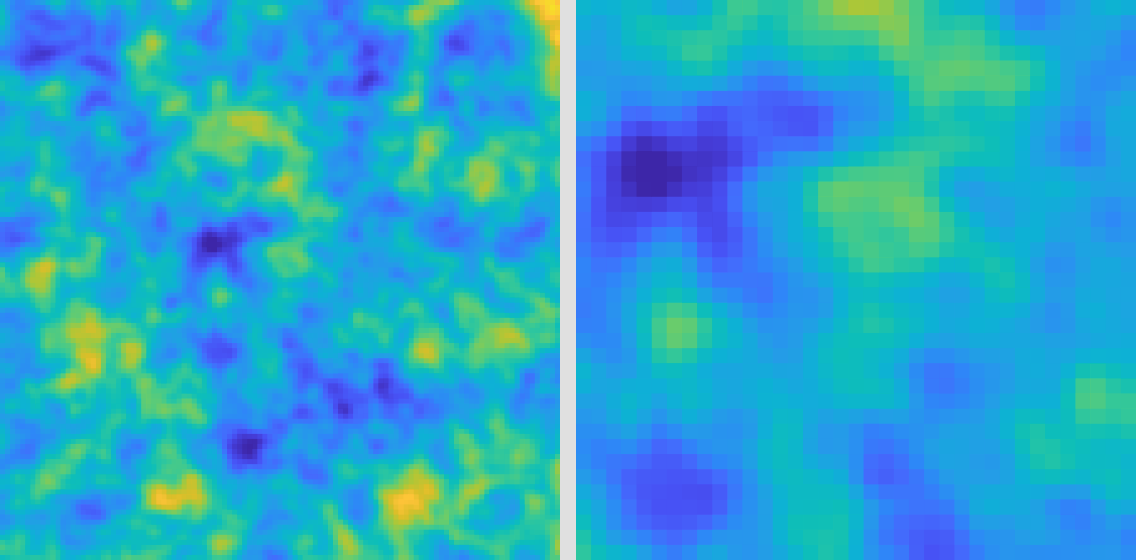
Left: the whole. Right: its middle third, enlarged.
Write a WebGL 1 fragment shader that draws this texture.

```glsl
precision highp float;
// Blocky heat map of a cloudy random field, coloured from indigo through teal to yellow.

uniform vec2 u_resolution;

const float CELLS = 111.0;      // cells along the canvas height
const float LEVEL_MEAN = 0.459; // centre of the field on the colour scale
const float LEVEL_SPREAD = 0.143;

// Sine-free hash, 0 to 1
float hash(vec2 p, float seed) {
  vec3 q = fract(vec3(p.xyx) * vec3(0.1031, 0.1030, 0.0973) + seed * 0.1379);
  q += dot(q, q.yzx + 33.33);
  return fract((q.x + q.y) * q.z);
}

// Isotropic noise of zero mean and unit variance: random lattice
// values blended by a round bell
float bellNoise(vec2 p, float seed) {
  vec2 centre = floor(p + 0.5);
  float sum = 0.0;
  float power = 0.0;
  for (int y = -2; y <= 2; y++) {
    for (int x = -2; x <= 2; x++) {
      vec2 node = centre + vec2(float(x), float(y));
      vec2 d = p - node;
      float weight = exp(-1.2 * dot(d, d));
      sum += weight * (hash(node + 50.0, seed) - 0.5);
      power += weight * weight;
    }
  }
  return sum * sqrt(12.0 / power);
}

// Layers from broad regions to fine grain, kept at unit variance
float cloudField(vec2 p) {
  vec4 share = normalize(vec4(0.40, 0.60, 0.56, 0.34));
  vec4 layers = vec4(
    bellNoise(p * 8.0, 1.0),
    bellNoise(p * 16.0 + 3.3, 2.0),
    bellNoise(p * 31.0 + 7.7, 3.0),
    bellNoise(p * 63.0 + 1.9, 4.0));
  return dot(share, layers);
}

// One colour stop, weighted by its distance along the scale
vec3 stop(float x, float index, vec3 colour) {
  return colour * max(0.0, 1.0 - abs(x - index));
}

// Evenly spaced stops for a level from 0 to 1
vec3 heatColour(float level) {
  float x = clamp(level, 0.0, 1.0) * 14.0;
  vec3 c = stop(x, 0.0, vec3(0.24, 0.15, 0.66));
  c += stop(x, 1.0, vec3(0.27, 0.235, 0.84));
  c += stop(x, 2.0, vec3(0.28, 0.32, 0.96));
  c += stop(x, 3.0, vec3(0.265, 0.42, 0.99));
  c += stop(x, 4.0, vec3(0.18, 0.53, 0.97));
  c += stop(x, 5.0, vec3(0.14, 0.615, 0.905));
  c += stop(x, 6.0, vec3(0.05, 0.695, 0.835));
  c += stop(x, 7.0, vec3(0.05, 0.745, 0.725));
  c += stop(x, 8.0, vec3(0.215, 0.785, 0.59));
  c += stop(x, 9.0, vec3(0.41, 0.80, 0.425));
  c += stop(x, 10.0, vec3(0.67, 0.78, 0.22));
  c += stop(x, 11.0, vec3(0.86, 0.745, 0.16));
  c += stop(x, 12.0, vec3(0.995, 0.765, 0.22));
  c += stop(x, 13.0, vec3(0.965, 0.87, 0.16));
  c += stop(x, 14.0, vec3(0.975, 0.985, 0.08));
  return c;
}

// Snap to cell centres, with a ramp one pixel wide across each border
vec2 snapToCells(vec2 grid, float pixel) {
  vec2 border = floor(grid + 0.5);
  return border - 0.5 + clamp((grid - border) / pixel + 0.5, 0.0, 1.0);
}

void main() {
  vec2 grid = gl_FragCoord.xy / u_resolution.y * CELLS;
  vec2 cell = snapToCells(grid, CELLS / u_resolution.y);
  float level = LEVEL_MEAN + LEVEL_SPREAD * cloudField(cell / CELLS);
  gl_FragColor = vec4(heatColour(level), 1.0);
}
```
